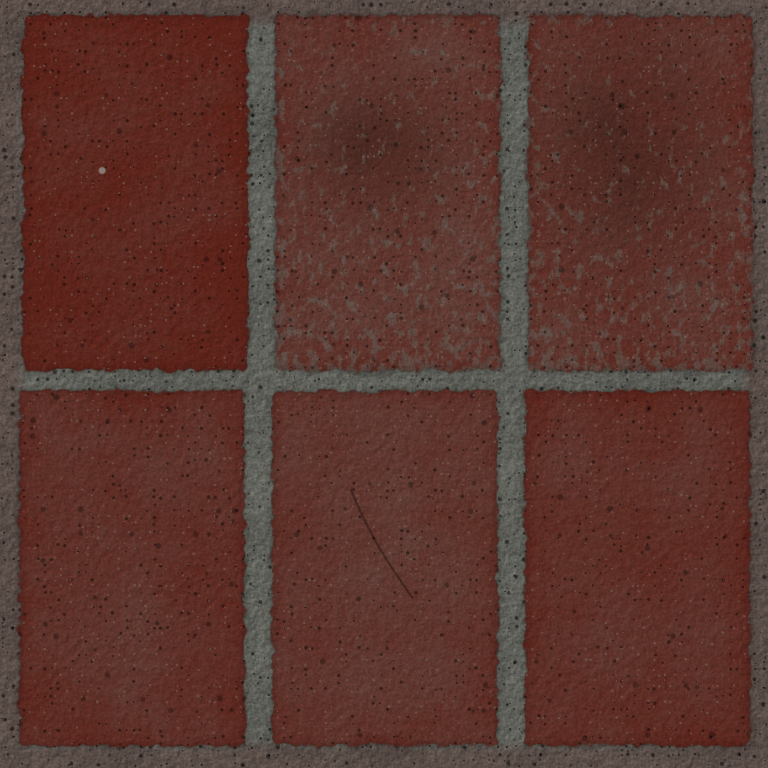
Give the GLSL for this texture, as a three.js fragment shader.

```glsl
// Worn red paving bricks, three across and two down, set in grey mortar.
// Each brick is a rounded-box distance warped by gradient noise; fractal noise
// adds dust, scorching and relief, and hashed cells scatter grit and pits.
#define GRID vec2(3.0, 2.0)
#define FIRST_CENTRE vec2(0.174, 0.260)
#define PITCH vec2(0.329, 0.489)
#define HALF_SIZE vec2(0.1465, 0.2310)
#define ROW_SHIFT 0.004
#define EDGE_SOFT 0.0018
#define EDGE_ROUGH 0.007
#define RELIEF 0.13
#define BRICK_RED vec3(0.360, 0.135, 0.100)
#define BRICK_DUSTY vec3(0.380, 0.262, 0.235)
#define MORTAR_GREY vec3(0.372, 0.376, 0.350)
#define MORTAR_BROWN vec3(0.350, 0.300, 0.280)

varying vec2 vUv;

vec2 hash2(vec2 p) {
  vec3 h = fract(p.xyx * vec3(0.1031, 0.1030, 0.0973));
  h += dot(h, h.yzx + 33.33);
  return fract((h.xx + h.yz) * h.zy);
}

float gradientDot(vec2 cell, vec2 corner, vec2 f) {
  float angle = 6.2832 * hash2(cell + corner).x;
  return dot(vec2(cos(angle), sin(angle)), f - corner);
}

float gradientNoise(vec2 p) {
  vec2 i = floor(p), f = p - i;
  vec2 u = f * f * f * (f * (f * 6.0 - 15.0) + 10.0);
  float low = mix(gradientDot(i, vec2(0.0), f), gradientDot(i, vec2(1.0, 0.0), f), u.x);
  float high = mix(gradientDot(i, vec2(0.0, 1.0), f), gradientDot(i, vec2(1.0), f), u.x);
  return mix(low, high, u.y);
}

float fbm(vec2 p) {
  float sum = 0.0, gain = 1.0;
  for (int i = 0; i < 4; i++) {
    sum += gain * gradientNoise(p);
    p = mat2(1.6, 1.2, -1.2, 1.6) * p + 7.3;
    gain *= 0.6;
  }
  return sum;
}

// Soft dots of random size in a jittered grid.
float specks(vec2 p, float density) {
  vec2 cell = floor(p);
  vec2 jitter = hash2(cell + 11.0), pick = hash2(cell + 57.0);
  float radius = mix(0.14, 0.36, pick.y);
  float dist = length(p - cell - mix(vec2(0.36), vec2(0.64), jitter));
  return step(pick.x, density) * (1.0 - smoothstep(radius * 0.4, radius, dist));
}

float roundBox(vec2 p, vec2 halfSize, float radius) {
  vec2 q = abs(p) - halfSize + radius;
  return length(max(q, 0.0)) + min(max(q.x, q.y), 0.0) - radius;
}

float segment(vec2 p, vec2 a, vec2 b) {
  vec2 ab = b - a;
  return length(p - a - ab * clamp(dot(p - a, ab) / dot(ab, ab), 0.0, 1.0));
}

void main() {
  vec2 uv = vUv;
  vec2 id = min(floor(uv * GRID), GRID - 1.0);
  vec2 centre = FIRST_CENTRE + PITCH * id + vec2((id.y - 0.5) * ROW_SHIFT, 0.0);
  vec2 p = uv - centre;

  // Ragged brick outline
  float rough = gradientNoise(uv * 42.0) * 0.7 + gradientNoise(uv * 115.0) * 0.6;
  float d = roundBox(p, HALF_SIZE, 0.007) + EDGE_ROUGH * rough;
  float brickMask = 1.0 - smoothstep(-EDGE_SOFT, EDGE_SOFT, d);

  // Shared surface grain, lit from the upper left
  float grain = fbm(uv * 95.0);
  float relief = grain - fbm((uv + vec2(-0.0022, 0.0022)) * 95.0);
  float cloud = fbm(uv * 9.0 + 3.0);
  float fine = gradientNoise(uv * 290.0);

  // Brick tint: dustiness by column for each row
  vec3 column = 1.0 - step(0.5, abs(vec3(0.0, 1.0, 2.0) - id.x));
  vec3 rowDust = mix(vec3(0.46, 0.62, 0.43), vec3(0.16, 0.66, 0.55), id.y);
  float worn = id.y * step(0.5, id.x);
  float rim = exp(d * 55.0);
  float dust = dot(column, rowDust) + cloud * 0.28 + grain * 0.16 - rim * 0.24;
  vec3 brick = mix(BRICK_RED, BRICK_DUSTY, clamp(dust, 0.0, 1.0));

  // Scorched patches and mortar film on the worn bricks
  vec2 s = (p - vec2(-0.015, 0.055)) / mix(vec2(0.085, 0.075), vec2(0.10, 0.13), column.z);
  float scorch = worn * exp(-dot(s, s)) * (0.9 + cloud * 0.6);
  brick = mix(brick, vec3(0.25, 0.125, 0.10), clamp(scorch * 0.65, 0.0, 1.0));
  float film = fbm(uv * vec2(75.0, 52.0)) + rim * 0.35 - p.y * 0.8;
  brick = mix(brick, MORTAR_GREY, worn * 0.5 * smoothstep(0.18, 0.65, film));

  // Grit, pits and scratches
  brick *= 1.0 + relief * RELIEF + fine * 0.13;
  brick *= 1.0 - 0.42 * specks(uv * 112.0, 0.16) - 0.3 * specks(uv * 61.0 + 19.0, 0.06);
  brick = mix(brick, vec3(0.46, 0.39, 0.36), 0.55 * specks(uv * 145.0 + 5.0, 0.11));
  vec2 bend = uv + vec2(0.006 * sin((uv.y - 0.22) * 22.0), 0.0);
  float scratch = segment(bend, vec2(0.457, 0.362), vec2(0.537, 0.222));
  brick *= 1.0 - 0.32 * (1.0 - smoothstep(0.0005, 0.0025, scratch));
  float chip = 1.0 - smoothstep(0.003, 0.006, length(uv - vec2(0.133, 0.778)));
  brick = mix(brick, vec3(0.52, 0.48, 0.46), chip);
  brick *= 1.0 - 0.16 * exp(d * 230.0);

  // Mortar: brown at the canvas border, grey in the inner joints
  vec2 margin = min(uv, 1.0 - uv);
  float border = 1.0 - smoothstep(0.018, 0.040, min(margin.x, margin.y) + cloud * 0.006);
  vec3 mortar = mix(MORTAR_GREY, MORTAR_BROWN, border);
  mortar *= 1.0 + cloud * 0.10 + grain * 0.10 + relief * RELIEF * 1.4 + fine * 0.16;
  mortar *= 1.0 - 0.5 * specks(uv * 90.0 + 31.0, 0.16) - 0.4 * specks(uv * 150.0, 0.12);
  mortar *= 1.0 - 0.22 * exp(-max(d, 0.0) * 320.0);

  gl_FragColor = vec4(mix(mortar, brick, brickMask), 1.0);
}
```
